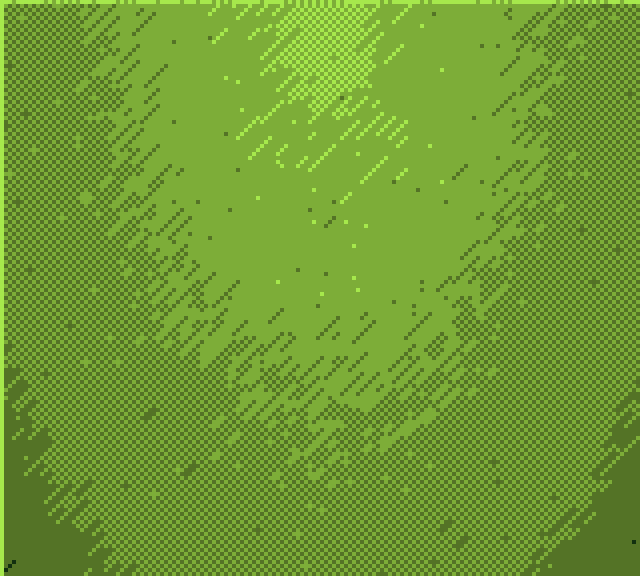
Write a Shadertoy shader that draws this texture.

```glsl
// A green four-shade dithered glow: diagonal dashes thicken into checkers and dark corners.

const vec2 GRID = vec2(160.0, 144.0);

const vec3 BRIGHT = vec3(0.65, 0.91, 0.30);
const vec3 MID = vec3(0.49, 0.68, 0.22);
const vec3 DARK = vec3(0.33, 0.45, 0.15);
const vec3 BLACK = vec3(0.07, 0.19, 0.06);

float hash(vec2 p) {
    vec3 q = fract(vec3(p.xyx) * 0.1031);
    q += dot(q, q.yzx + 33.33);
    return fract((q.x + q.y) * q.z);
}

// Dither threshold, lowest in the middle of each diagonal dash
float dashThreshold(vec2 cell, float seed) {
    float diagonal = cell.x - cell.y;
    float offset = floor(7.0 * hash(vec2(diagonal + 200.0, seed)));
    float along = (floor((cell.x + cell.y) * 0.5) + offset + 0.5) / 7.0;
    float dash = floor(along);

    // Interleave four neighbouring diagonals, shifted for each row of dashes
    float k = mod(floor(diagonal * 0.5) + floor(4.0 * hash(vec2(dash, seed + 9.0))), 4.0);
    float order = fract(k * 0.5 + floor(k * 0.5) * 0.25) / 0.75;

    float chance = hash(vec2(diagonal + 300.0, dash + seed * 17.0));
    float taper = abs(2.0 * fract(along) - 1.0);
    return 0.35 * order + 0.40 * chance + 0.25 * taper;
}

vec3 cellColour(vec2 cell) {
    cell = clamp(cell, vec2(0.0), GRID - 1.0);

    // Bright left column and broken top row
    if (cell.x < 0.5) return BRIGHT;
    if (cell.y > GRID.y - 1.5)
        return mod(cell.x, 2.0) < 0.5 || hash(cell) < 0.45 ? BRIGHT : MID;

    // Elliptical falloff from the top centre
    float r = length((cell + 0.5 - vec2(82.0, 135.7)) / vec2(69.0, 121.0));
    bool even = mod(cell.x - cell.y, 2.0) < 0.5;
    float threshold = dashThreshold(cell, 1.0);

    // Odd cells fill only in the outer corners
    if (!even) {
        float fill = max(5.0 * (r - 1.25), 0.10 * step(1.0, r));
        return threshold < fill ? DARK : MID;
    }

    // Even cells carry highlights, dark dashes and the deepest specks
    float glow = 0.60 * (1.0 - smoothstep(0.07, 0.24, r))
               + 0.32 * (1.0 - smoothstep(0.25, 0.62, r));
    float shade = max(0.09, min(1.75 * (r - 0.47), 0.78 + 0.15 * r));
    float accent = dashThreshold(cell, 4.0);
    if (accent < glow) return BRIGHT;
    if (accent < 3.5 * (r - 1.5)) return BLACK;
    return threshold < shade ? DARK : MID;
}

void mainImage(out vec4 fragColor, in vec2 fragCoord) {
    // Blend the four nearest cells over one output pixel
    vec2 p = fragCoord / iResolution.xy * GRID - 0.5;
    vec2 cell = floor(p);
    vec2 footprint = GRID / iResolution.xy;
    vec2 blend = clamp((fract(p) - 0.5) / footprint + 0.5, 0.0, 1.0);

    vec3 lower = mix(cellColour(cell), cellColour(cell + vec2(1.0, 0.0)), blend.x);
    vec3 upper = mix(cellColour(cell + vec2(0.0, 1.0)), cellColour(cell + 1.0), blend.x);
    fragColor = vec4(mix(lower, upper, blend.y), 1.0);
}
```
